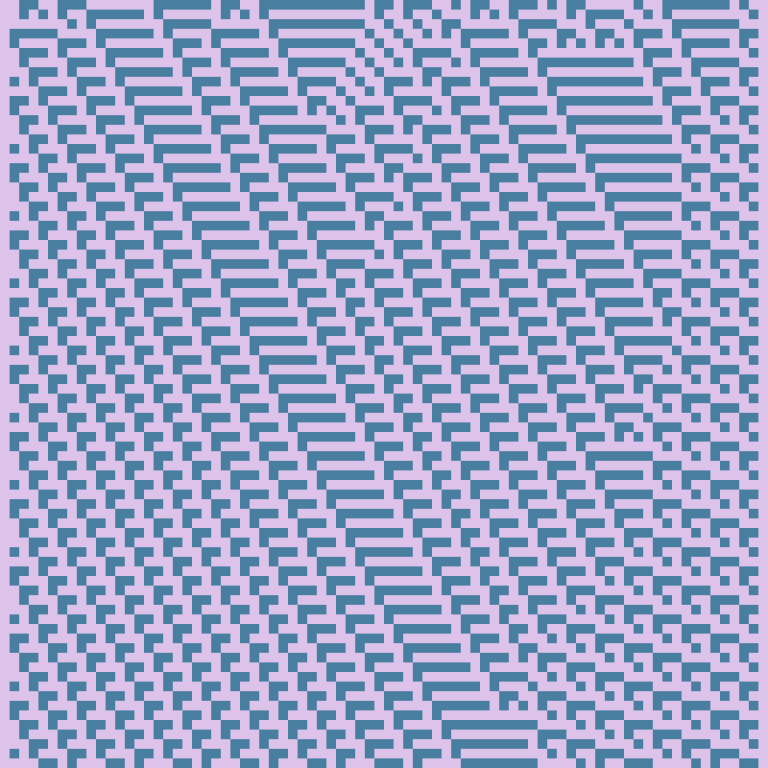
This pattern is drawn by a Shadertoy shader. Its source:

```glsl
// Elementary cellular automaton on an 80 x 80 grid, evolving from top to bottom.
// A random seed row with a few even runs grows into drifting bars and hooks.
// Each generation is packed in three 32-bit words, so a row updates at once.

const int   CELLS    = 80;      // cells per side; both border columns stay empty
const float DENSITY  = 0.45;    // share of filled cells in the random seed
const uint  SEED     = 25u;
const ivec2 EMPTY_RUN = ivec2(9, 15);    // first and last cell of even seed runs
const ivec2 LEFT_RUN  = ivec2(16, 21);
const ivec2 MID_RUN   = ivec2(27, 36);
const ivec2 RIGHT_RUN = ivec2(69, 74);
const vec3  LILAC = vec3(0.868, 0.762, 0.912);
const vec3  BLUE  = vec3(0.284, 0.499, 0.629);

float hash(uint n) {
    n = (n ^ 61u) ^ (n >> 16);
    n *= 9u;
    n ^= n >> 4;
    n *= 0x27d4eb2du;
    n ^= n >> 15;
    return float(n & 0xffffu) / 65536.0;
}

bool within(int x, ivec2 run) {
    return x >= run.x && x <= run.y;
}

bool seedCell(int x) {
    if (within(x, EMPTY_RUN)) return false;
    if (within(x, LEFT_RUN) || within(x, MID_RUN) || within(x, RIGHT_RUN)) return true;
    return hash(uint(x) * 747u + SEED) < DENSITY;
}

// Rule 25: a cell fills when it equals its right neighbour,
// unless it and its left neighbour are both filled.
uvec3 nextRow(uvec3 row, uvec3 interior) {
    uvec3 left  = (row << 1u) | (uvec3(0u, row.xy) >> 31u);
    uvec3 right = (row >> 1u) | (uvec3(row.yz, 0u) << 31u);
    return ~(row ^ right) & ~(left & row) & interior;
}

float cellAt(uvec3 row, int x) {
    x = clamp(x, 0, CELLS - 1);
    return float((row[x >> 5] >> uint(x & 31)) & 1u);
}

void mainImage(out vec4 fragColor, in vec2 fragCoord) {
    // Grid position measured from the top left, and pixel size in cells
    vec2 pixel = float(CELLS) / iResolution.xy;
    vec2 grid = vec2(fragCoord.x, iResolution.y - fragCoord.y) * pixel - 0.5;
    ivec2 cell = ivec2(floor(grid));
    vec2 edge = clamp((fract(grid) - 0.5) / pixel + 0.5, 0.0, 1.0);

    // Seed row and mask of the cells that may change
    uvec3 row = uvec3(0u);
    uvec3 interior = uvec3(0u);
    for (int x = 1; x < CELLS - 1; x++) {
        uint bit = 1u << uint(x & 31);
        interior[x >> 5] |= bit;
        if (seedCell(x)) row[x >> 5] |= bit;
    }

    // Evolve to the two generations that meet near this pixel
    uvec3 above = row;
    for (int y = 0; y <= cell.y; y++) {
        above = row;
        row = nextRow(row, interior);
    }

    // Blend the four nearest cells by pixel coverage
    float top    = mix(cellAt(above, cell.x), cellAt(above, cell.x + 1), edge.x);
    float bottom = mix(cellAt(row, cell.x), cellAt(row, cell.x + 1), edge.x);
    fragColor = vec4(mix(LILAC, BLUE, mix(top, bottom, edge.y)), 1.0);
}
```
